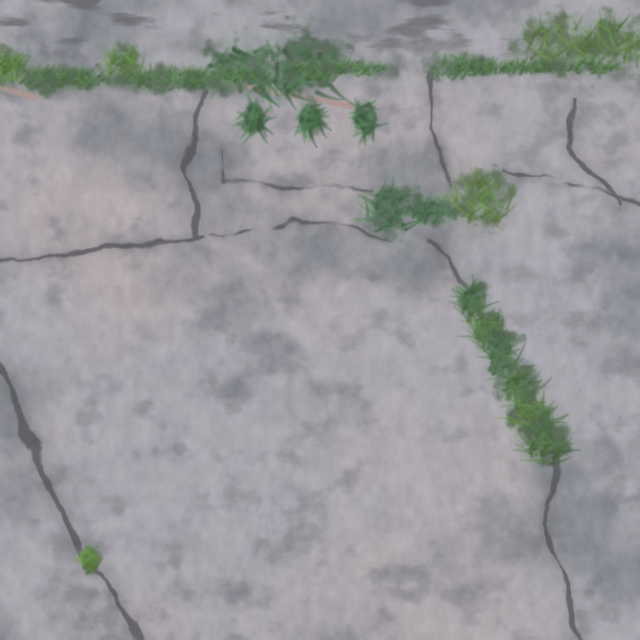
A three.js fragment shader for this texture:

```glsl
// Weathered concrete slabs with winding cracks and grass growing out of the joints.
varying vec2 vUv;

#define STONE vec3(.665, .655, .685)
#define STAIN vec3(.54, .55, .575)
#define WARM vec3(.705, .665, .67)
#define CRACK vec3(.31, .31, .33)
#define SOIL vec3(.35, .38, .36)
#define GRASS vec3(.4, .55, .29)
#define LEAF vec3(.32, .47, .33)
#define HAZE vec3(.46, .54, .48)
#define TWIG vec3(.68, .59, .57)
#define SOFT .003
#define WOBBLE .036
#define BLADES 40

float hash(vec2 p) {
  vec3 q = fract(p.xyx * vec3(.1031, .103, .0973));
  q += dot(q, q.yzx + 33.33);
  return fract((q.x + q.y) * q.z);
}

float noise(vec2 p) {
  vec2 i = floor(p), f = fract(p);
  f = f * f * (3. - 2. * f);
  return mix(mix(hash(i), hash(i + vec2(1, 0)), f.x),
             mix(hash(i + vec2(0, 1)), hash(i + 1.), f.x), f.y);
}

float fbm(vec2 p) {
  float sum = 0., amp = .5;
  for (int i = 0; i < 5; i++) {
    sum += amp * noise(p);
    p = mat2(1.6, 1.2, -1.2, 1.6) * p + 7.3;
    amp *= .5;
  }
  return sum;
}

float fade(float a, float b, float x) { return 1. - smoothstep(a, b, x); }

// Soft round blot, 1 at its centre
float blot(vec2 p, vec2 c, vec2 r) {
  vec2 d = (p - c) / r;
  return exp(-dot(d, d));
}

float segment(vec2 p, vec2 a, vec2 b) {
  vec2 d = b - a;
  return length(p - a - d * clamp(dot(p - a, d) / dot(d, d), 0., 1.));
}

// Two-part crack of uneven half width w: dark core plus a faint worn rim
float crack(vec2 p, vec4 ab, vec2 c, float w) {
  float d = min(segment(p, ab.xy, ab.zw), segment(p, ab.zw, c));
  float rim = .26 * exp(-d / (w * 2.5));
  w *= .3 + 1.1 * noise(p * 32.);
  return max(.75 * fade(w - SOFT, w + SOFT, d), rim);
}

// Clump of blades in an ellipse; spread 1 is a fan, 3 points every way
void tuft(inout vec3 col, vec2 p, vec2 c, vec2 r, float spread, vec3 tint) {
  float d = length((p - c) / r);
  if (d > 2.2) return;
  float ragged = d + 2.4 * (fbm(p * 40.) - .5);
  col = mix(col, HAZE, .4 * fade(.4, 2.2, d + ragged * .3));
  col = mix(col, mix(SOIL, tint, .45) * .9, .75 * fade(.3, 1.1, ragged));
  for (int i = 0; i < BLADES; i++) {
    vec2 id = vec2(float(i) + 3., floor(c.x * 911. + c.y * 577.));
    float h = hash(id), k = hash(id + 51.7), m = hash(id + 97.1);
    float turn = 6.2832 * h, lean = 1.5708 + (k - .5) * 2.1 * spread;
    vec2 q = p - c - r * (.85 * sqrt(m) * vec2(cos(turn), sin(turn)) - vec2(0, .2));
    vec2 dir = vec2(cos(lean), sin(lean));
    float len = (.3 + .6 * h) * r.y + .005, along = dot(q, dir);
    float t = clamp(along / len, 0., 1.);
    float side = dot(q, vec2(-dir.y, dir.x)) - (m - .5) * .5 * len * t * t;
    float w = (.001 + .0009 * spread) * (1. - .8 * t);
    float a = fade(w - SOFT, w + SOFT, length(vec2(side, along - t * len)));
    col = mix(col, tint * mix(.65, 1.25, k * .6 + t * .4), a * .65);
  }
}

// Mottled stone with broad stains, warm bloom and fine grain
vec3 concrete(vec2 p, float upper) {
  float right = smoothstep(-.02, .05, p.x - .92 + .38 * p.y) * fade(.6, .68, p.y);
  float bias = .15 * right + .08 * upper
    + .18 * blot(p, vec2(.22, .77), vec2(.1, .05)) + .1 * blot(p, vec2(.35, .53), vec2(.2, .06))
    + .13 * blot(p, vec2(.27, .23), vec2(.08, .06)) - .14 * blot(p, vec2(.34, .36), vec2(.14, .1));
  float fine = fbm(p * vec2(22, 28) + 40.);
  float stain = smoothstep(.38, .84, fbm(p * vec2(6, 8) + 2.) + bias + .35 * (fine - .5));
  float warm = smoothstep(.35, .7, fbm(p * 3. + 19.)) * (1. - right) * (1. - upper);
  vec3 col = mix(mix(STONE, WARM, .75 * warm), STAIN, stain);
  col = mix(col, STAIN * .92, .5 * smoothstep(.5, .8, fine));
  col += .09 * (fbm(p * vec2(75, 55)) - .5);
  float flakes = smoothstep(.52, .68, fbm(p * vec2(9, 30) + 5.));
  return mix(col, CRACK * 1.2, .65 * upper * flakes * smoothstep(.88, .96, p.y));
}

void main() {
  vec2 p = vUv;
  vec2 w = p + WOBBLE * (vec2(fbm(p * 13.), fbm(p * 13. + 31.)) - .48);
  float seam = w.y - .868 - .02 * smoothstep(.2, .65, p.x);
  vec3 col = concrete(p, smoothstep(-.005, .01, seam));

  // Cracks between the slabs, then broken faint ones
  float c = crack(w, vec4(-.01, .44, .085, .232), vec2(.13, .128), .007);
  c = max(c, crack(w, vec4(.13, .128, .18, .07), vec2(.22, -.02), .006));
  c = max(c, crack(w, vec4(.664, .622, .73, .557), vec2(.833, .362), .004));
  c = max(c, crack(w, vec4(.833, .362, .873, .27), vec2(.853, .186), .005));
  c = max(c, crack(w, vec4(.853, .186, .885, .09), vec2(.9, -.02), .005));
  c = max(c, crack(w, vec4(-.01, .586, .19, .615), vec2(.32, .622), .004));
  c = max(c, crack(w, vec4(.325, .86, .286, .74), vec2(.31, .622), .005));
  c = max(c, crack(w, vec4(.675, .89, .68, .805), vec2(.71, .717), .004));
  c = max(c, crack(w, vec4(.888, .854, .9, .77), vec2(.963, .688), .005));
  float faint = crack(w, vec4(.345, .765, .345, .713), vec2(.57, .7), .004);
  faint = max(faint, crack(w, vec4(.31, .622, .45, .655), vec2(.6, .63), .003));
  faint = max(faint, crack(w, vec4(.78, .73, .88, .715), vec2(1.01, .685), .004));
  col = mix(col, CRACK, max(c, faint * smoothstep(.1, .6, noise(p * 50.))));

  // Earthy joint and dry twigs
  col = mix(col, SOIL, .7 * exp(-seam * seam * 4e3) * smoothstep(.25, .6, fbm(p * 25.)));
  float twig = min(segment(p, vec2(.39, .865), vec2(.55, .834)), segment(p, vec2(0, .863), vec2(.055, .848)));
  col = mix(col, TWIG, fade(.002, .007, twig));

  // Grass along the joint and the right crack, then the large clumps
  for (int i = 0; i < 11; i++) {
    float n = float(i), h = hash(vec2(n, 4)), x = (n + h) / 11., t = min(n / 5., 1.);
    tuft(col, p, vec2(x, .876 + .02 * smoothstep(.2, .65, x)), vec2(.05, .01 + .012 * h), 1.2, mix(LEAF, GRASS, .4));
    if (i < 6) tuft(col, p, mix(vec2(.74, .53), vec2(.855, .31), t), vec2(.02 + .016 * t, .036), 1.5, mix(GRASS, LEAF, h) * .93);
    if (i < 3) tuft(col, p, vec2(.395 + .088 * n, .82), vec2(.018, .026), 3., LEAF);
    if (i < 2) {
      tuft(col, p, vec2(.38 + .095 * n, .9), vec2(.065, .045), 3., LEAF);
      tuft(col, p, vec2(.88 + .085 * n, .93), vec2(.068, .045), 1., GRASS);
      tuft(col, p, vec2(.015 + .18 * n, .898), vec2(.03), 1., GRASS);
    }
  }
  tuft(col, p, vec2(.61, .675), vec2(.042), 1.4, LEAF);
  tuft(col, p, vec2(.68, .672), vec2(.045, .022), 1.4, LEAF);
  tuft(col, p, vec2(.755, .69), vec2(.052, .042), 1., GRASS);
  tuft(col, p, vec2(.14, .125), vec2(.013, .02), 1.4, GRASS);
  gl_FragColor = vec4(col, 1);
}
```
